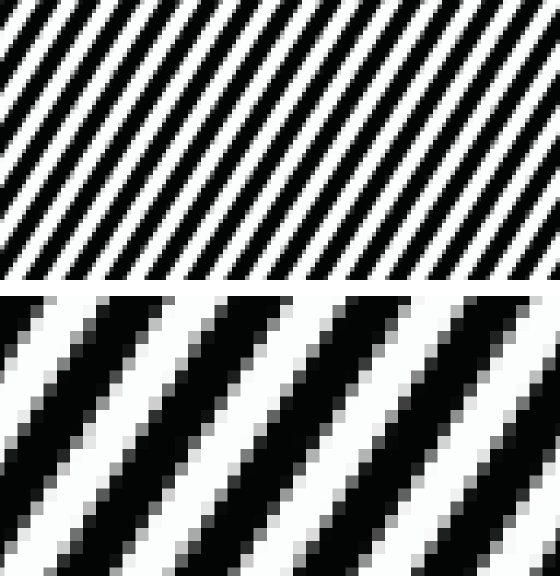
Top, the full canvas; bottom, a detail of the centre.
Write a Shadertoy shader that draws this pattern.

```glsl
// Slanted black and white stripes on a coarse texel grid, with sparse worn texels.

const float TEXELS = 64.0;        // texel rows over the canvas height
const float TILE = 8.0;           // texels per side of a wear tile
const float PERIOD = 0.144;       // stripe spacing along x, in canvas heights
const float SLANT = 0.637;        // x shift per unit of height
const float PHASE = 0.175;        // stripe offset, in periods
const float BLACK_SHARE = 0.525;  // black part of each period
const float EDGE_SOFTNESS = 0.7;  // half-width of an edge, in texels
const float WORN_SOFTNESS = 1.7;
const vec3 INK = vec3(0.012, 0.016, 0.016);
const vec3 PAPER = vec3(0.99, 0.994, 0.992);

float hash(vec2 p) {
    return fract(sin(dot(p, vec2(127.1, 311.7))) * 43758.5453);
}

// Signed horizontal distance to the nearest stripe edge, negative in the ink
float stripeDistance(vec2 p, float period, float slant, float share) {
    float phase = (p.x - slant * p.y) / period + PHASE;
    float fromCenter = abs(fract(phase + 0.5) - 0.5);
    return (fromCenter - 0.5 * share) * period;
}

// One where a texel lies in the short worn dash at its tile's upper left corner
float wornMask(vec2 texel, float tile) {
    vec2 local = mod(texel, tile);
    return step(local.x, 1.5) * step(tile - 1.5, local.y);
}

vec3 stripeColor(vec2 p) {
    // Each texel takes one shade from its center
    vec2 texel = floor(p * TEXELS);
    vec2 center = (texel + 0.5) / TEXELS;

    // Worn texels have a wider, slightly uneven edge
    float wear = wornMask(texel, TILE) * mix(0.6, 1.0, hash(floor(texel / TILE)));
    float softness = mix(EDGE_SOFTNESS, WORN_SOFTNESS, wear) / TEXELS;

    float d = stripeDistance(center, PERIOD, SLANT, BLACK_SHARE);
    return mix(INK, PAPER, smoothstep(-softness, softness, d));
}

void mainImage(out vec4 fragColor, in vec2 fragCoord) {
    // Average a 2 x 2 set of samples to smooth texel borders
    vec3 sum = vec3(0.0);
    for (int j = 0; j < 2; j++) {
        for (int i = 0; i < 2; i++) {
            vec2 offset = (vec2(i, j) - 0.5) * 0.5;
            sum += stripeColor((fragCoord + offset) / iResolution.y);
        }
    }
    fragColor = vec4(sum / 4.0, 1.0);
}
```
